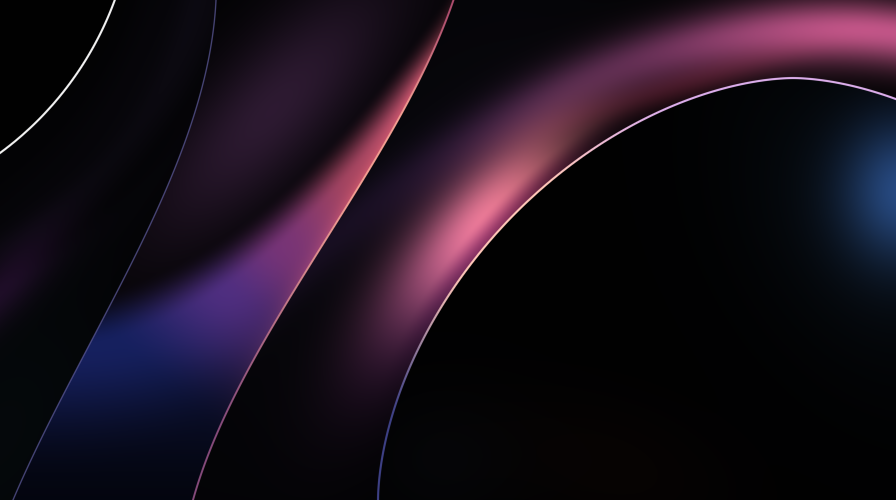
This background is drawn by a Shadertoy shader. Its source:

```glsl
// Curve shapes, in units of the canvas height
const vec2 ARC_CENTER = vec2(-0.393, 1.228);
const float ARC_RADIUS = 0.663;
const vec4 LEFT_CUBIC = vec4(0.026, 0.426, 0.317, -0.337);
const vec4 MID_CUBIC = vec4(0.386, 0.280, 0.659, -0.418);
const vec2 DOME_CENTER = vec2(1.586, 0.0);
const vec2 DOME_RADII = vec2(0.830, 0.844);
const float DOME_POWER = 1.76;
const float LINE_HALF_WIDTH = 0.0019;
const float STREAK_SCALE = 16.0;

// Palette
const vec3 INK = vec3(0.010, 0.010, 0.016);
const vec3 NAVY = vec3(0.028, 0.026, 0.045);
const vec3 BLUE = vec3(0.085, 0.125, 0.37);
const vec3 VIOLET = vec3(0.31, 0.18, 0.50);
const vec3 MAGENTA = vec3(0.46, 0.20, 0.46);
const vec3 ROSE = vec3(0.60, 0.25, 0.36);
const vec3 CORAL = vec3(0.77, 0.41, 0.42);
const vec3 PLUM = vec3(0.165, 0.090, 0.175);
const vec3 STEEL = vec3(0.13, 0.25, 0.45);
const vec3 PEACH = vec3(1.0, 0.78, 0.72);
const vec3 LILAC = vec3(0.86, 0.68, 0.92);

vec2 hashGradient(vec2 cell) {
    vec2 k = vec2(dot(cell, vec2(127.1, 311.7)), dot(cell, vec2(269.5, 183.3)));
    return 2.0 * fract(sin(k) * 43758.5) - 1.0;
}

float gradientNoise(vec2 p) {
    vec2 i = floor(p), f = fract(p);
    vec2 u = f * f * f * (f * (f * 6.0 - 15.0) + 10.0);
    vec2 e = vec2(0.0, 1.0);
    float low = mix(dot(hashGradient(i), f), dot(hashGradient(i + e.yx), f - e.yx), u.x);
    float high = mix(dot(hashGradient(i + e), f - e), dot(hashGradient(i + 1.0), f - 1.0), u.x);
    return mix(low, high, u.y);
}

// Signed distance to x = cubic(y), positive on the right
float cubicDistance(vec2 p, vec4 c) {
    float x = c.x + p.y * (c.y + p.y * (c.z + p.y * c.w));
    float slope = c.y + p.y * (2.0 * c.z + 3.0 * c.w * p.y);
    return (p.x - x) / sqrt(1.0 + slope * slope);
}

// Approximate signed distance to a superellipse, positive outside
float domeDistance(vec2 p) {
    vec2 q = abs(p - DOME_CENTER) / DOME_RADII + 1e-4;
    float k = pow(dot(pow(q, vec2(DOME_POWER)), vec2(1.0)), 1.0 / DOME_POWER);
    vec2 slope = pow(q / k, vec2(DOME_POWER - 1.0)) / DOME_RADII;
    return (k - 1.0) / length(slope);
}

// Gaussian spot stretched along a direction
float glow(vec2 p, vec2 center, vec2 direction, vec2 size) {
    vec2 d = normalize(direction), v = p - center;
    vec2 q = vec2(dot(v, d), dot(v, vec2(-d.y, d.x))) / size;
    return exp(-0.5 * dot(q, q));
}

float cover(float d, float pixel) {
    return smoothstep(-0.7 * pixel, 0.7 * pixel, d);
}

float stroke(float d, float halfWidth, float pixel) {
    return 1.0 - smoothstep(halfWidth - 0.6 * pixel, halfWidth + 0.8 * pixel, abs(d));
}

// Dark folds on the left
vec3 leftFolds(vec2 p, float arc) {
    float streak = 0.5 + gradientNoise(vec2(arc * STREAK_SCALE, p.y * 1.5));
    float band = exp(-pow((arc - 0.17) / 0.10, 2.0));
    vec3 col = INK + vec3(0.035, 0.026, 0.05) * band * streak;
    col += vec3(0.10, 0.03, 0.12) * glow(p, vec2(0.0, 0.42), vec2(0.7, 0.7), vec2(0.12, 0.035));
    return col + vec3(0.008, 0.022, 0.026) * glow(p, vec2(0.0, 0.13), vec2(0.5, 0.9), vec2(0.25, 0.14));
}

// Blue to rose ribbon beneath a dark sheet
vec3 ribbon(vec2 p, float edge) {
    vec3 sheet = INK + PLUM * glow(p, vec2(0.545, 0.78), vec2(0.68, 0.73), vec2(0.24, 0.085));
    float t = p.x - 0.221;
    float fold = 0.391 + t * (0.25 + 0.93 * t) - p.y;
    float along = 0.7 * (p.x + p.y);
    vec3 col = mix(BLUE, VIOLET, smoothstep(0.38, 0.62, along));
    col = mix(col, MAGENTA, smoothstep(0.60, 0.76, along));
    col = mix(col, ROSE, smoothstep(0.74, 0.95, along));
    col *= mix(0.28, 1.0, smoothstep(-0.02, 0.32, p.y));
    col *= 1.0 - 0.45 * smoothstep(0.08, 0.34, fold);
    col += vec3(0.20, 0.09, 0.07) * exp(edge / 0.018) * smoothstep(0.1, 0.6, p.y);
    col *= 1.0 - 0.45 * smoothstep(0.82, 1.0, p.y);
    return mix(sheet, col, smoothstep(-0.035, 0.075, fold));
}

// Plume above the dome and the ember resting on its side
vec3 plumeAndEmber(vec2 p, float dome) {
    vec3 col = mix(INK, NAVY, glow(p, vec2(0.80, 0.62), vec2(0.6, 0.8), vec2(0.42, 0.16)));
    float bend = p.x - 1.66;
    float offset = p.y - 0.942 + 0.42 * bend * bend;
    float width = offset > 0.0 ? 0.042 : 0.048;
    float strength = smoothstep(0.72, 1.75, p.x);
    vec3 tint = mix(vec3(0.25, 0.12, 0.34), vec3(0.74, 0.32, 0.51), strength);
    col += tint * mix(0.25, 1.0, strength) * exp(-0.5 * pow(offset / width, 2.0));
    col += vec3(0.13, 0.03, 0.04) * glow(p, vec2(1.36, 0.825), vec2(0.95, 0.28), vec2(0.16, 0.022));
    col += vec3(0.19, 0.07, 0.20) * glow(p, vec2(0.87, 0.44), vec2(0.55, 0.83), vec2(0.19, 0.07));
    float ember = glow(p, vec2(0.985, 0.575), vec2(0.68, 0.73), vec2(0.165, 0.062));
    vec3 heat = mix(ROSE * vec3(0.8, 0.65, 0.75), CORAL, smoothstep(0.0, 0.045, dome));
    return col + heat * ember;
}

vec3 domeInterior(vec2 p) {
    vec3 col = vec3(0.003, 0.003, 0.005);
    col += STEEL * glow(p, vec2(1.81, 0.62), vec2(0.0, 1.0), vec2(0.10, 0.085));
    col += vec3(0.022, 0.042, 0.062) * glow(p, vec2(1.74, 0.56), vec2(-0.5, 0.85), vec2(0.22, 0.15));
    col += vec3(0.022, 0.008, 0.004) * glow(p, vec2(1.22, 0.07), vec2(1.0, -0.3), vec2(0.17, 0.09));
    return col + vec3(0.014, 0.016, 0.022) * glow(p, vec2(0.88, 0.08), vec2(1.0, 0.0), vec2(0.12, 0.10));
}

void mainImage(out vec4 fragColor, in vec2 fragCoord) {
    float pixel = 1.0 / iResolution.y;
    vec2 p = fragCoord * pixel;
    float arc = length(p - ARC_CENTER) - ARC_RADIUS;
    float left = cubicDistance(p, LEFT_CUBIC);
    float mid = cubicDistance(p, MID_CUBIC);
    float dome = domeDistance(p);

    // Layers from left to right
    vec3 col = mix(vec3(0.002), leftFolds(p, arc), cover(arc, pixel));
    col = mix(col, ribbon(p, min(mid, 0.0)), cover(left, pixel));
    col = mix(col, plumeAndEmber(p, dome), cover(mid, pixel));
    col = mix(col, domeInterior(p), cover(-dome, pixel));

    // Lit rims
    vec3 midRim = mix(vec3(0.52, 0.29, 0.48), vec3(0.95, 0.62, 0.57), smoothstep(0.1, 0.65, p.y));
    midRim = mix(midRim, vec3(0.68, 0.30, 0.43), smoothstep(0.75, 1.0, p.y));
    vec3 domeRim = mix(vec3(0.24, 0.25, 0.52), PEACH, smoothstep(0.15, 0.48, p.y));
    domeRim = mix(domeRim, LILAC, smoothstep(0.62, 0.80, p.y));
    col = mix(col, vec3(0.95), stroke(arc, LINE_HALF_WIDTH, pixel));
    col = mix(col, vec3(0.36, 0.35, 0.60), 0.75 * stroke(left, 0.6 * LINE_HALF_WIDTH, pixel));
    col = mix(col, midRim, stroke(mid, 0.9 * LINE_HALF_WIDTH, pixel));
    col = mix(col, domeRim, stroke(dome, LINE_HALF_WIDTH, pixel));
    fragColor = vec4(clamp(col, 0.0, 1.0), 1.0);
}
```
